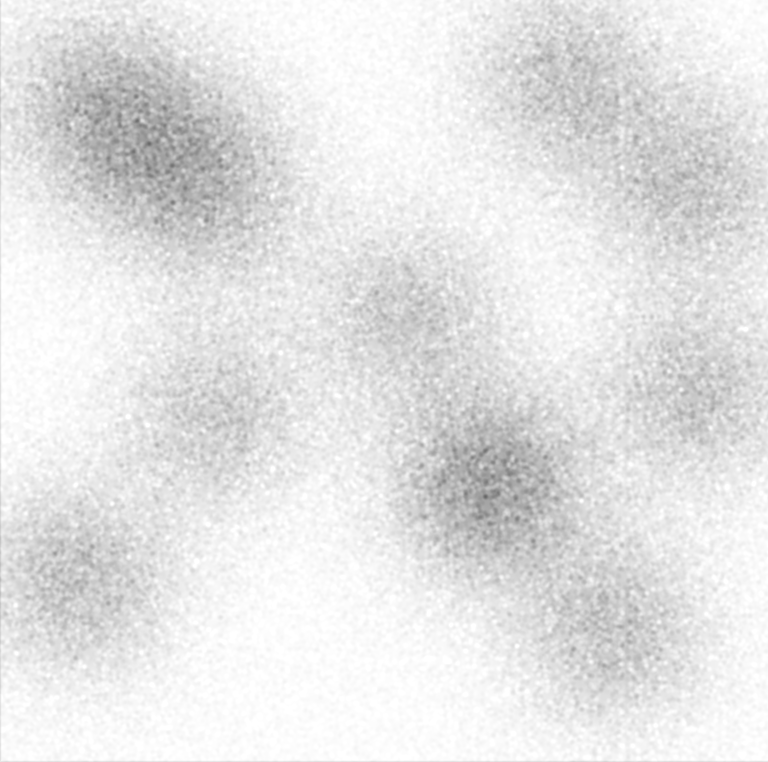
Give the GLSL for this texture, as a Shadertoy shader.

```glsl
// Soft grey clouds of fine grain scattered over white paper.

const float CLOUD_SIGMA = 0.083;   // spread of one cloud, in canvas heights
const float GRAIN_CELLS = 190.0;   // grain cells per canvas height
const float GRAIN_DEPTH = 0.22;    // grain strength for unit density
const float PAPER_DENSITY = 0.010; // faint tone of the bare paper
const float RIM_WIDTH = 0.002;     // thin line on the left and lower rims
const float RIM_DENSITY = 0.09;

// Cloud centre (xy) and peak density (z)
const int CLOUD_COUNT = 11;
const vec3 CLOUDS[CLOUD_COUNT] = vec3[CLOUD_COUNT](
    vec3(0.125, 0.865, 0.20), vec3(0.205, 0.800, 0.19),
    vec3(0.290, 0.745, 0.17), vec3(0.742, 0.895, 0.20),
    vec3(0.905, 0.757, 0.21), vec3(0.535, 0.587, 0.18),
    vec3(0.643, 0.363, 0.35), vec3(0.803, 0.173, 0.21),
    vec3(0.100, 0.240, 0.22), vec3(0.282, 0.455, 0.18),
    vec3(0.912, 0.488, 0.20));

// Three random values per cell
vec3 hash3(vec2 cell) {
    vec3 q = fract(cell.xyx * vec3(0.1031, 0.1030, 0.0973));
    q += dot(q, q.yxz + 33.33);
    return fract((q.xxy + q.yzz) * q.zyx);
}

float gaussian(vec2 offset, float sigma) {
    return exp(-0.5 * dot(offset, offset) / (sigma * sigma));
}

float cloudDensity(vec2 p, float sigma) {
    float density = 0.0;
    for (int i = 0; i < CLOUD_COUNT; i++) {
        density += CLOUDS[i].z * gaussian(p - CLOUDS[i].xy, sigma);
    }
    return density;
}

// Cellular noise: one soft dark or light dot per jittered cell
float grain(vec2 p) {
    vec2 home = floor(p);
    float sum = 0.0;
    for (int y = -1; y <= 1; y++) {
        for (int x = -1; x <= 1; x++) {
            vec2 cell = home + vec2(x, y);
            vec3 rnd = hash3(cell + 17.0);
            vec2 offset = p - cell - rnd.xy;
            float dotShape = max(0.0, 1.0 - dot(offset, offset));
            sum += (2.0 * rnd.z - 1.0) * dotShape * dotShape;
        }
    }
    return sum;
}

float rimMask(vec2 p, float width) {
    return 1.0 - smoothstep(0.5 * width, 1.2 * width, min(p.x, p.y));
}

void mainImage(out vec4 fragColor, in vec2 fragCoord) {
    vec2 p = fragCoord / iResolution.y;

    // Grain deepens with the square root of the density, like scattered ink
    float density = PAPER_DENSITY + cloudDensity(p, CLOUD_SIGMA);
    float ink = density + GRAIN_DEPTH * sqrt(density) * grain(p * GRAIN_CELLS);
    ink = max(ink, 0.0) + RIM_DENSITY * rimMask(p, RIM_WIDTH);

    fragColor = vec4(vec3(clamp(1.0 - ink, 0.0, 1.0)), 1.0);
}
```
